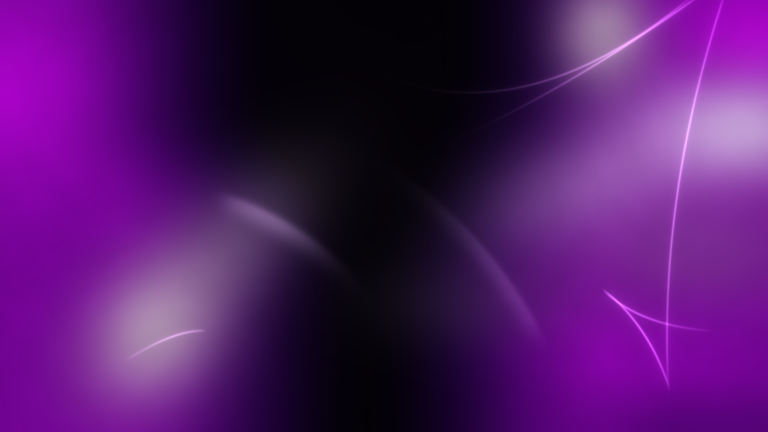
Give the GLSL for this background, as a Shadertoy shader.

```glsl
// Violet light drifting around a dark centre: two purple washes, soft pale
// glows blended over them, and thin curved fibres and folds of light on top.
// Units are canvas heights; the fibres are quadratic curves found by a loop.

const vec3 NIGHT   = vec3(0.015, 0.003, 0.025);
const vec3 MAGENTA = vec3(0.62, 0.01, 0.73);
const vec3 PEARL   = vec3(0.70, 0.61, 0.70);
const vec3 LILAC   = vec3(0.79, 0.67, 0.86);
const vec3 ASH     = vec3(0.50, 0.42, 0.53);
const vec3 FIBRE   = vec3(0.78, 0.56, 0.82);

const float WASH_LEVEL  = 0.74;    // strength of the purple washes
const float WASH_SOFT   = 0.29;    // half width of their inner edges
const float FIBRE_WIDTH = 0.0028;
const float GRAIN       = 0.035;   // strength of the cloudy mottling
const int   CURVE_STEPS = 24;

// Soft elliptical glow, turned by an angle in radians
float glow(vec2 p, vec2 centre, vec2 radius, float angle) {
    float c = cos(angle), s = sin(angle);
    vec2 q = mat2(c, -s, s, c) * (p - centre) / radius;
    return exp(-dot(q, q));
}

// Signed distance to a quadratic curve (x) and position along it (y)
vec2 curve(vec2 p, vec2 a, vec2 b, vec2 c) {
    vec2 nearest = vec2(1e3, 0.0);
    vec2 from = a;
    for (int i = 1; i <= CURVE_STEPS; i++) {
        float t = float(i) / float(CURVE_STEPS);
        vec2 to = mix(mix(a, b, t), mix(b, c, t), t);
        vec2 d = to - from, q = p - from;
        float h = clamp(dot(q, d) / dot(d, d), 0.0, 1.0);
        float dist = length(q - d * h);
        if (dist < abs(nearest.x)) {
            float side = d.x * q.y - d.y * q.x < 0.0 ? -1.0 : 1.0;
            nearest = vec2(dist * side, t + (h - 1.0) / float(CURVE_STEPS));
        }
        from = to;
    }
    return nearest;
}

// Brightness along a curve: strongest at peak, zero at both ends
float taper(float t, float peak, float spread) {
    float k = (t - peak) / spread;
    return exp(-k * k) * smoothstep(0.0, 0.12, t) * (1.0 - smoothstep(0.88, 1.0, t));
}

// Thin bright thread with a faint halo
float fibre(vec2 p, vec2 a, vec2 b, vec2 c, float peak, float spread) {
    vec2 n = curve(p, a, b, c);
    float d = abs(n.x) / FIBRE_WIDTH;
    return (exp(-d * d) + 0.25 * exp(-d * 0.3)) * taper(n.y, peak, spread);
}

// Broad fold of light with its own softness above and below
float fold(vec2 p, vec2 a, vec2 b, vec2 c, vec2 soft, float peak, float spread) {
    vec2 n = curve(p, a, b, c);
    float d = n.x / (n.x > 0.0 ? soft.x : soft.y);
    return exp(-d * d) * taper(n.y, peak, spread);
}

// Layered sines, each layer bending the next
float mottle(vec2 p) {
    float sum = 0.0, gain = 0.5;
    for (int i = 0; i < 4; i++) {
        p = mat2(0.8, 0.6, -0.6, 0.8) * p * 1.9 + 0.7 * sin(p.yx);
        sum += gain * sin(p.x) * sin(p.y);
        gain *= 0.6;
    }
    return sum;
}

void mainImage(out vec4 fragColor, in vec2 fragCoord) {
    vec2 p = fragCoord / iResolution.y;

    // Purple washes with bending inner edges
    float leftEdge  = 0.347 + 0.208 * (1.0 - smoothstep(0.40, 0.77, p.y));
    float rightEdge = 1.320 - 0.174 * (1.0 - smoothstep(0.31, 0.86, p.y));
    float wash = 1.0 - smoothstep(leftEdge - WASH_SOFT, leftEdge + WASH_SOFT, p.x);
    wash += smoothstep(rightEdge - WASH_SOFT, rightEdge + WASH_SOFT, p.x);
    wash *= WASH_LEVEL;
    wash += 0.27 * glow(p, vec2(0.00, 0.79), vec2(0.33, 0.24), 0.0);
    wash += 0.10 * glow(p, vec2(1.41, 0.17), vec2(0.25, 0.13), 0.0);
    wash += 0.30 * glow(p, vec2(1.74, 0.92), vec2(0.16, 0.14), 0.0);
    wash *= 1.0 - 0.22 * smoothstep(1.2, 1.6, p.x) * (1.0 - smoothstep(0.0, 0.15, p.y));
    vec3 col = NIGHT + MAGENTA * pow(vec3(wash), vec3(1.25, 1.0, 0.95));

    // Pale glows, dim ones first
    col = mix(col, ASH,   0.17 * glow(p, vec2(1.11, 0.295), vec2(0.24, 0.10), 0.0));
    col = mix(col, ASH,   0.36 * glow(p, vec2(1.62, 0.42), vec2(0.30, 0.14), 0.0));
    col = mix(col, ASH,   0.55 * glow(p, vec2(0.52, 0.42), vec2(0.25, 0.12), 0.75));
    col = mix(col, LILAC, 0.42 * glow(p, vec2(1.40, 0.59), vec2(0.28, 0.12), 0.35));
    col = mix(col, PEARL, 0.88 * glow(p, vec2(0.36, 0.235), vec2(0.18, 0.14), 0.9));
    col = mix(col, PEARL, 0.82 * glow(p, vec2(1.40, 0.925), vec2(0.11, 0.13), 0.0));
    col = mix(col, LILAC, 0.92 * glow(p, vec2(1.72, 0.70), vec2(0.24, 0.125), 0.0));

    // Broad folds across the dark centre
    col += ASH * 0.42 * fold(p, vec2(0.48, 0.553), vec2(0.80, 0.463), vec2(0.94, 0.155), vec2(0.014, 0.030), 0.26, 0.24);
    col += ASH * 0.20 * fold(p, vec2(0.65, 0.734), vec2(1.09, 0.572), vec2(1.27, 0.178), vec2(0.010, 0.028), 0.76, 0.28);

    // Thin fibres
    float threads = 0.32 * fibre(p, vec2(1.00, 0.653), vec2(1.32, 0.79), vec2(1.66, 1.04), 0.72, 0.32);
    threads += 0.28 * fibre(p, vec2(0.76, 0.896), vec2(1.157, 0.618), vec2(1.64, 1.04), 0.80, 0.32);
    threads += 0.32 * fibre(p, vec2(1.70, 1.08), vec2(1.516, 0.56), vec2(1.549, 0.07), 0.50, 0.60);
    threads += 0.42 * fibre(p, vec2(1.39, 0.335), vec2(1.505, 0.248), vec2(1.553, 0.09), 0.50, 0.50);
    threads += 0.34 * fibre(p, vec2(1.39, 0.335), vec2(1.481, 0.241), vec2(1.66, 0.234), 0.35, 0.45);
    threads += 0.28 * fibre(p, vec2(0.278, 0.157), vec2(0.405, 0.241), vec2(0.481, 0.234), 0.60, 0.40);
    col += FIBRE * threads;

    col *= 1.0 + GRAIN * mottle(p * 9.0);
    fragColor = vec4(clamp(col, 0.0, 1.0), 1.0);
}
```
